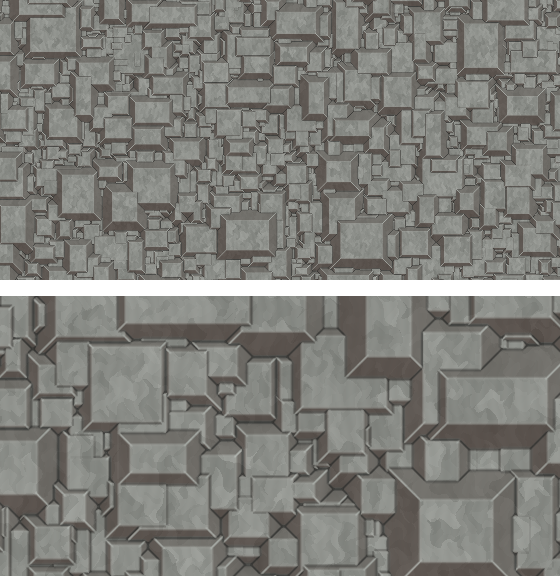
Top: the whole. Bottom: its middle third, enlarged.
This texture is drawn by a Shadertoy shader. Its source:

```glsl
vec4 hash4(vec2 cell) {
    float n = dot(cell, vec2(127.1, 311.7));
    return fract(sin(n + vec4(0.0, 17.3, 41.9, 73.1)) * 43758.5);
}

// Highest of many flat-topped blocks with sloping sides, in four sizes
float blockHeight(vec2 p) {
    float height = 0.0, size = 0.17;
    for (int layer = 0; layer < 4; layer++) {
        vec2 q = p / size + float(layer) * vec2(7.37, 3.71);
        vec2 cell = floor(q);
        for (int j = -1; j <= 1; j++)
        for (int i = -1; i <= 1; i++) {
            vec2 id = cell + vec2(i, j);
            vec4 r = hash4(id + float(layer) * 19.0);
            vec2 away = abs(q - id - r.xy) - (0.14 + 0.34 * r.zw);
            float outside = max(max(away.x, away.y), 0.0) * size;
            float top = 0.01 + 0.3 * size * fract(r.x * 57.0 + r.z * 31.0);
            height = max(height, top - outside);
        }
        size *= 0.66;
    }
    return height;
}

// Random tone of the nearest cell point, giving angular stains
float stain(vec2 p) {
    vec2 cell = floor(p);
    float nearest = 9.0, tone = 0.0;
    for (int j = -1; j <= 1; j++)
    for (int i = -1; i <= 1; i++) {
        vec2 id = cell + vec2(i, j);
        vec4 r = hash4(id + 53.0);
        vec2 d = abs(p - id - r.xy);
        float reach = d.x + d.y;
        if (reach < nearest) {
            nearest = reach;
            tone = r.z;
        }
    }
    return tone - 0.5;
}

void mainImage(out vec4 fragColor, in vec2 fragCoord) {
    vec2 p = fragCoord / iResolution.y;

    // Slope and curvature of the relief
    vec2 e = vec2(0.0028, 0.0);
    float h = blockHeight(p);
    float right = blockHeight(p + e.xy), left = blockHeight(p - e.xy);
    float up = blockHeight(p + e.yx), down = blockHeight(p - e.yx);
    vec2 slope = vec2(right - left, up - down) / (2.0 * e.x);
    float bend = (right + left + up + down - 4.0 * h) / e.x;
    float steep = clamp(max(abs(slope.x), abs(slope.y)), 0.0, 1.0);

    // Mottled surface: broad stains, small flecks and fine streaks
    vec2 warped = p + 0.004 * sin(p.yx * vec2(190.0, 230.0));
    float mottle = 0.075 * stain(warped * vec2(42.0, 30.0))
                 + 0.055 * stain(warped * vec2(95.0, 70.0) + 31.0)
                 + 0.008 * sin(p.x * 410.0 + 3.0 * sin(p.y * 37.0));

    // Pale tops, brown sides below and left, grey sides above and right
    vec3 topColor = vec3(0.55, 0.56, 0.54) + mottle;
    float light = clamp(0.5 - 0.45 * slope.y - 0.3 * slope.x, 0.0, 1.0);
    vec3 sideColor = mix(vec3(0.35, 0.32, 0.30), vec3(0.45, 0.445, 0.425), light);
    sideColor += 0.4 * mottle;
    vec3 color = mix(topColor, sideColor, steep);

    // Worn bright ridges and dark creases
    float ridge = clamp(-0.6 * bend, 0.0, 1.0);
    float crease = clamp(0.6 * bend, 0.0, 1.0);
    color += ridge * vec3(0.15, 0.165, 0.165);
    color *= 1.0 - 0.48 * crease;
    color *= 0.9 + 0.1 * smoothstep(0.0, 0.018, h);

    fragColor = vec4(color, 1.0);
}
```
